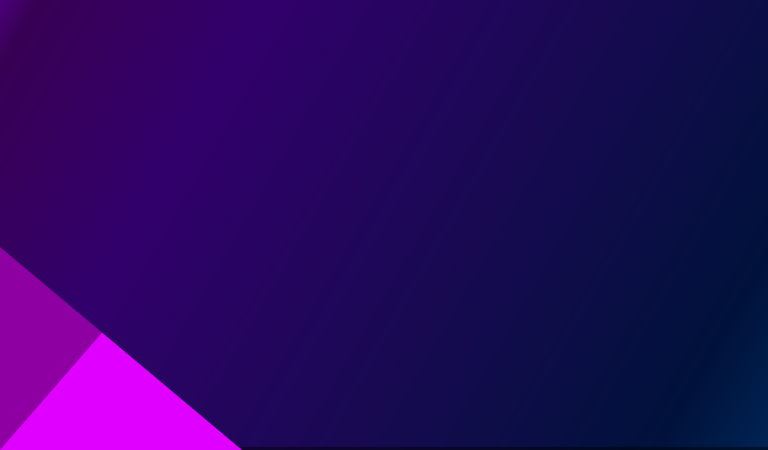
A Shadertoy shader for this background:

```glsl
#define TILT radians(30.0)             // direction of the background ramp
#define STOPS vec4(0.075, 0.51, 1.76, 1.98)
#define EDGE_TOP vec2(0.0, 0.451)      // slanted edge of the corner shape
#define EDGE_END vec2(0.538, 0.0)
#define APEX vec2(0.227, 0.261)        // where the two facets meet the edge
#define MAGENTA vec3(0.88, 0.0, 1.0)
#define PLUM vec3(0.56, 0.0, 0.64)
#define STRIP_HEIGHT 0.007
#define STRIP_SHADE 0.55

// Signed distance to the line from a to b, positive on its right side
float rightOf(vec2 p, vec2 a, vec2 b) {
    vec2 dir = normalize(b - a);
    return dot(p - a, vec2(dir.y, -dir.x));
}

// Antialiased coverage of a signed distance, one pixel wide
float coverage(float dist) {
    return clamp(dist * iResolution.y + 0.5, 0.0, 1.0);
}

float ramp(float from, float to, float t) {
    return clamp((t - from) / (to - from), 0.0, 1.0);
}

// Diagonal ramp from the upper left to the lower right
vec3 background(vec2 p) {
    const vec3 violetGlow = vec3(0.29, 0.0, 0.48);
    const vec3 wine = vec3(0.22, 0.0, 0.33);
    const vec3 indigo = vec3(0.195, 0.0, 0.42);
    const vec3 navy = vec3(0.0, 0.07, 0.23);
    const vec3 blueGlow = vec3(0.0, 0.14, 0.33);

    float t = dot(vec2(p.x, 1.0 - p.y), vec2(cos(TILT), sin(TILT)));
    vec4 stops = STOPS;
    vec3 color = mix(violetGlow, wine, ramp(0.0, stops.x, t));
    color = mix(color, indigo, ramp(stops.x, stops.y, t));
    color = mix(color, navy, ramp(stops.y, stops.z, t));
    return mix(color, blueGlow, ramp(stops.z, stops.w, t));
}

void mainImage(out vec4 fragColor, in vec2 fragCoord) {
    vec2 p = fragCoord / iResolution.y;
    vec3 color = background(p);

    // Thin dark strip along the bottom
    color *= mix(1.0, STRIP_SHADE, coverage(STRIP_HEIGHT - p.y));

    // Two-tone corner shape
    vec3 facets = mix(PLUM, MAGENTA, coverage(rightOf(p, vec2(0.0), APEX)));
    color = mix(color, facets, coverage(rightOf(p, EDGE_TOP, EDGE_END)));

    fragColor = vec4(color, 1.0);
}
```
